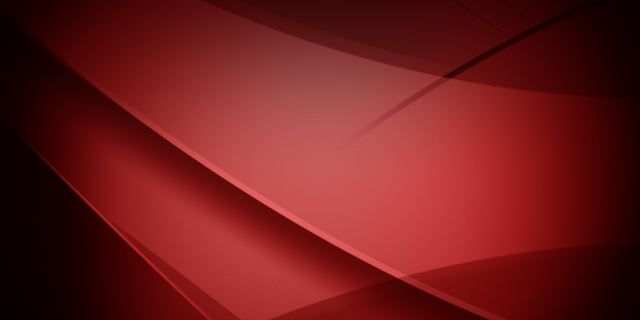
Write a WebGL 2 fragment shader that draws this background.

```glsl
#version 300 es
precision highp float;

uniform vec2 u_resolution;
out vec4 outColor;

// Parabola a + b*x + c*x*x
float parabola(float x, float a, float b, float c) {
  return a + x * (b + c * x);
}

// Arc with its turning point at peak
float arc(float x, vec2 peak, float bend) {
  float d = x - peak.x;
  return peak.y + bend * d * d;
}

// Antialiased step: 1 where d is positive
float cover(float d, float soft) {
  return smoothstep(-soft, soft, d);
}

// Band from 0 to width
float band(float d, float width, float soft) {
  return cover(d, soft) * cover(width - d, soft);
}

float hash(vec2 p) {
  vec3 q = fract(vec3(p.xyx) * 0.1031);
  q += dot(q, q.yzx + 33.33);
  return fract((q.x + q.y) * q.z);
}

// Broad light, flat in the middle and steep at the sides
float glow(vec2 p, vec2 center) {
  vec2 d = p - center;
  float side = abs(d.x) / (d.x > 0.0 ? 0.80 : 1.0);
  float power = d.x > 0.0 ? 3.8 : 3.0;
  float fall = d.y > 0.0 ? 0.42 : 0.95;
  return exp(-pow(side, power) - d.y * d.y / fall);
}

// Darkening towards the four corners
float vignette(vec2 p) {
  float radius = length((p - vec2(1.0, 0.5)) / vec2(1.0, 0.75));
  return 1.0 - 0.7 * smoothstep(0.85, 1.25, radius);
}

// Deep red to soft rose
vec3 redRamp(float t) {
  return vec3(0.03 + 0.765 * t, vec2(0.31 * t * t * t));
}

// Thin slanted crease, fading downwards from the top
float crease(vec2 p, float topX, float soft) {
  float d = p.y - 1.0 + 0.68 * (p.x - topX);
  return band(d + 0.003, 0.006, soft) * smoothstep(0.86, 0.93, p.y);
}

void main() {
  vec2 p = gl_FragCoord.xy / u_resolution.y;
  p.x += 1.0 - 0.5 * u_resolution.x / u_resolution.y;
  float soft = 1.0 / u_resolution.y;

  // Signed heights above each curve
  float sweep = p.y - parabola(p.x, 0.97, -0.857, 0.146);
  float corner = p.y - parabola(p.x, 0.635, -1.016, 0.063);
  float cornerFold = p.y - parabola(p.x, 0.575, -0.762, 0.0);
  float canopy = p.y - arc(p.x, vec2(2.05, 0.692), 0.152);
  float canopyFold = p.y - arc(p.x, vec2(2.05, 0.728), 0.16);
  float hill = arc(p.x, vec2(2.1, 0.243), -0.153) - p.y;
  float hillFold = arc(p.x, vec2(2.1, 0.215), -0.163) - p.y;

  float light = glow(p, vec2(1.06, 0.4)) * vignette(p);
  float tone = light;

  // Lower pane, shaded beneath the sweep
  float shadow = mix(0.48, 1.0, smoothstep(0.0, 0.2, -sweep));
  float pane = light * shadow * mix(0.2, 0.98, smoothstep(-0.05, 0.4, p.x));
  float sweepSoft = mix(0.03, soft, smoothstep(0.05, 0.4, p.x));
  tone = mix(pane, tone, cover(sweep, sweepSoft));

  // Dark corner and its fold
  float foldShade = cover(-cornerFold, soft) * cover(corner, soft);
  tone *= 1.0 - 0.2 * foldShade * smoothstep(0.25, 0.45, p.x);
  float cornerTone = 0.64 * light * mix(0.15, 1.0, smoothstep(0.1, 0.6, p.x));
  tone = mix(cornerTone, tone, cover(corner, soft));

  // Overlapping arcs above and below
  float canopyCover = cover(canopy, 1.3 * soft);
  tone *= 1.0 - 0.26 * canopyCover;
  tone *= 1.0 - 0.16 * cover(canopyFold, soft) * smoothstep(1.6, 1.1, p.x);
  tone *= 1.0 - 0.23 * cover(hill, 1.3 * soft);
  tone *= 1.0 - 0.10 * cover(hillFold, 0.02);

  // Diagonal stroke, strong inside the canopy and fading at its tip
  float s = p.x - 1.09;
  float stroke = p.y - parabola(s, 0.557, 0.711, -0.187);
  float strokeBand = band(stroke + 0.011, 0.022, 1.3 * soft);
  float strength = mix(0.2, 0.55, canopyCover);
  tone *= 1.0 - strength * strokeBand * smoothstep(-0.06, 0.3, s);
  tone *= 1.0 - 0.25 * crease(p, 1.42, soft);
  tone *= 1.0 - 0.25 * crease(p, 1.56, soft);

  // Richer red towards the right
  vec3 color = redRamp(tone);
  color.gb *= 1.0 - 0.25 * smoothstep(1.0, 1.6, p.x);

  // Pale haze near the top, thinner inside the canopy
  vec2 hazeOffset = (p - vec2(1.03, 0.8)) / vec2(0.5, 0.27);
  float haze = tone * exp(-dot(hazeOffset, hazeOffset));
  color += vec3(0.0, 0.22, 0.21) * haze * (1.0 - 0.25 * canopyCover);

  // Lit rims along the sweep and the corner
  float rim = band(sweep, 0.023, 1.3 * soft) * smoothstep(0.1, 0.6, p.x);
  color += vec3(0.10, 0.07, 0.07) * rim * light;
  float thinRim = band(corner, 0.012, 1.2 * soft);
  thinRim *= smoothstep(0.05, 0.3, p.x) * smoothstep(0.85, 0.45, p.x);
  color += vec3(0.18, 0.07, 0.07) * thinRim;

  // Fine grain
  float grain = hash(floor(p * 256.0)) - 0.5;
  color *= 1.0 + 0.02 * grain;

  outColor = vec4(clamp(color, 0.0, 1.0), 1.0);
}
```
